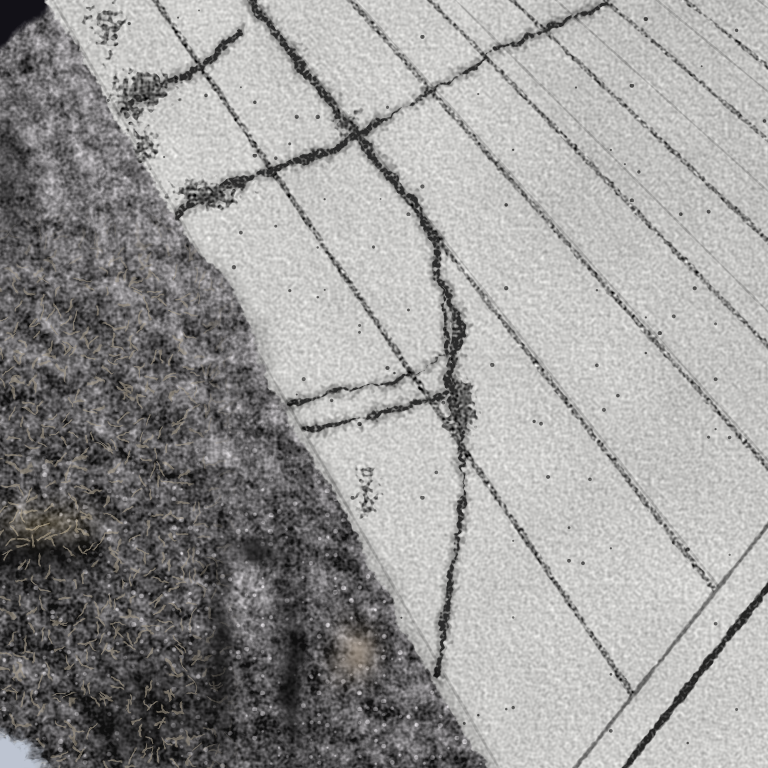
Give the GLSL for this texture, as a WebGL 1 fragment shader.

```glsl
precision highp float;
// Cracked, grooved concrete beside rough dark soil, seen at an angle.
// Grooves share one vanishing point; cracks are warped segment distances,
// and the ground is shaded gradient noise with grit and straw.
uniform vec2 u_resolution;

vec2 hash2(vec2 p) {
  vec3 h = fract(p.xyx * vec3(.1031, .103, .0973));
  h += dot(h, h.yzx + 33.33);
  return fract((h.xx + h.yz) * h.zy) * 2. - 1.;
}

float noise(vec2 p) {
  vec2 i = floor(p), f = fract(p), e = vec2(1, 0);
  vec2 u = f * f * (3. - 2. * f);
  float low = mix(dot(hash2(i), f), dot(hash2(i + e), f - e), u.x);
  float high = mix(dot(hash2(i + e.yx), f - e.yx), dot(hash2(i + 1.), f - 1.), u.x);
  return mix(low, high, u.y);
}

float fbm(vec2 p) {
  float sum = 0., amp = .6;
  for (int i = 0; i < 5; i++) {
    sum += amp * noise(p);
    p = mat2(1.6, 1.2, -1.2, 1.6) * p + 7.3;
    amp *= .58;
  }
  return sum;
}

float segment(vec2 p, vec2 a, vec2 b) {
  vec2 d = b - a;
  return length(p - a - d * clamp(dot(p - a, d) / dot(d, d), 0., 1.));
}

// Distance to a line through four points
float path(vec2 p, vec4 s, vec4 e) {
  return min(min(segment(p, s.xy, s.zw), segment(p, s.zw, e.xy)), segment(p, e.xy, e.zw));
}

float blob(vec2 p, float x, float y, float rx, float ry) {
  vec2 d = (p - vec2(x, y)) / vec2(rx, ry);
  return exp(-dot(d, d));
}

float specks(vec2 p, float share) {
  vec2 h = hash2(floor(p) + 19.);
  float size = .12 + .2 * abs(h.y), d = length(fract(p) - .5 - .25 * h);
  return step(abs(h.x), share) * smoothstep(size + .1, size - .1, d);
}

// Thin strokes at random angles, on turned layers
float straw(vec2 p) {
  float sum = 0.;
  for (int i = 0; i < 4; i++) {
    p = mat2(.8, .6, -.6, .8) * p + 3.7;
    vec2 h = hash2(floor(p)), f = fract(p) - .5 - .15 * h;
    float c = cos(h.x * 3.14), s = sin(h.x * 3.14);
    vec2 r = vec2(f.x * c + f.y * s, f.y * c - f.x * s);
    sum += smoothstep(.07, .02, abs(r.y + r.x * r.x * .3)) * smoothstep(.35, .25, abs(r.x)) * step(0., h.y);
  }
  return min(sum, 1.);
}

vec3 soilColour(vec2 q, float edge) {
  vec2 v = q + .025 * vec2(fbm(q * 16.), fbm(q * 16. + 5.));
  float relief = fbm(v * 24.) - fbm(v * 24. + vec2(.25, -.3));
  float tone = mix(.41, .29, smoothstep(.2, .75, q.y)) + .06 * smoothstep(-.28, -.05, edge);
  tone += .55 * relief + .15 * fbm(q * 8.) + .3 * noise(q * 130.) + .32 * noise(q * 230.);
  tone += .28 * specks(q * 95., .2) * smoothstep(.3, .8, q.y);
  // Hollows and ruts
  float rut = blob(v, .33, .715, .035, .018) + blob(v, .285, .85, .015, .09);
  rut += blob(v, .38, .88, .016, .1) + blob(v, .04, .72, .08, .035);
  rut += .7 * blob(v, .19, .93, .08, .07) + .6 * blob(v, .01, .23, .03, .09);
  tone = tone * (1. - .7 * min(rut, 1.)) + .2 * blob(v, .32, .78, .035, .06);
  vec3 col = max(tone, .06) * vec3(1, .985, 1.);
  // Dry stems, a tan stone and a bright puddle
  float grass = smoothstep(.25, .4, q.y) * smoothstep(.33, .22, q.x);
  col = mix(col, vec3(.64, .6, .53), straw(v * 36.) * grass * .6);
  col += vec3(.12, .1, .05) * blob(v, .06, .68, .05, .025);
  col = mix(col, vec3(.63, .57, .5), .65 * blob(v, .46, .85, .025, .035));
  float puddle = blob(v, .01, .985, .055, .04) * (1. + 1.2 * relief);
  col = mix(col, vec3(.74, .77, .82), smoothstep(.25, .75, puddle));
  // Shaded corner
  return mix(vec3(.07, .065, .09), col, smoothstep(.065, .085, q.x + q.y * 1.2 + .02 * relief));
}

void main() {
  vec2 q = gl_FragCoord.xy / u_resolution;
  q.y = 1. - q.y; // measured downward from the top
  float soft = .0005 + .6 / u_resolution.y;
  float spread = 1. + .806 * q.y, lane = (q.x - .525 * q.y) / spread;
  float grit = noise(q * 150.), fine = noise(q * 230.), rough = fbm(q * 24.);
  float edge = (lane - .0625) * spread * .86 + .017 * rough;
  edge += .01 * blob(q, q.x, .88, 1., .08) - .022 * blob(q, q.x, .39, 1., .065);
  float joint = dot(q - vec2(1, .684), vec2(.783, .622));

  // Concrete tone and grain
  float tone = .798 - .06 * smoothstep(.5, 1., q.x) * (1. - q.y) + .07 * fbm(q * 6.);
  tone += .1 * (noise(q * 110.) - noise(q * 110. + vec2(.3, -.3))) + .2 * fine + .04 * rough;
  tone -= .45 * specks(q * 110., .015);

  // Converging grooves, filled with grit
  vec4 g = abs(lane - vec4(.202, .3255, .456, .56));
  g.xyz = min(g.xyz, abs(lane - vec3(.667, .788, .892)));
  float groove = min(min(g.x, g.y), min(g.z, g.w)) * spread * .74 + .003 * grit + .003 * rough;
  float slab = smoothstep(0., -.004, joint);
  tone = mix(tone, .42 + .9 * fine, smoothstep(.0035 + soft, .0012, groove) * slab * .85);
  float faint = abs(fract((lane - .0625) / .131 + .45) - .5) * .131 * spread;
  tone -= .12 * smoothstep(.002 + soft, .0005, faint + .002 * rough) * slab;

  // Cross joints
  tone -= .38 * smoothstep(.003 + soft, .0008, abs(joint + .002 * grit) + .003 * rough);
  float gap = abs(joint - .05) - .004 + .006 * rough + .003 * grit;
  tone = mix(.14 + .5 * max(fine, 0.), tone, smoothstep(-.001, .001 + soft, gap));

  // Branching cracks
  vec2 w = q + .012 * vec2(noise(q * 38.), noise(q * 38. + 9.)) + .006 * vec2(grit, noise(q * 90.));
  float wide = path(w, vec4(.155, .145, .2, .115), vec4(.26, .09, .31, .04));
  wide = min(wide, path(w, vec4(.23, .28, .3, .24), vec4(.42, .2, .465, .178)));
  wide = min(wide, path(w, vec4(.325, 0, .465, .178), vec4(.53, .255, .565, .31)));
  wide = min(wide, path(w, vec4(.572, .36, .6, .425), vec4(.583, .5, .6, .56)));
  float thin = path(w, vec4(.565, .31, .572, .36), vec4(.585, .47, .603, .59));
  thin = min(thin, path(w, vec4(.603, .59, .602, .67), vec4(.587, .75, .569, .885)));
  thin = min(thin, path(w, vec4(.4, .56, .45, .55), vec4(.49, .54, .595, .51)));
  float hair = path(w, vec4(.38, .525, .45, .505), vec4(.51, .5, .58, .465));
  hair = min(hair, path(w, vec4(.465, .178, .56, .12), vec4(.65, .065, .79, .003)) - .0008);
  float crack = min(min(wide - .0038, thin - .0022), hair - .0008) + .009 * rough + .002 * fine;
  tone -= .2 * smoothstep(.011, 0., crack + .014 * grit);
  tone = mix(.17 + .9 * max(fine, 0.), tone, smoothstep(-.001, .001 + soft, crack));

  // Dirt over chipped places, damp along the edge
  float dirt = blob(q, .6, .53, .025, .033) + .9 * blob(q, .27, .25, .055, .022);
  dirt += .8 * blob(q, .19, .12, .055, .025) + .75 * blob(q, .18, .19, .025, .04);
  dirt += .6 * blob(q, .455, .165, .03, .025) + .5 * blob(q, .48, .64, .025, .045);
  dirt += .5 * blob(q, .59, .43, .017, .05) + .45 * blob(q, .13, .04, .05, .05);
  dirt += (1.3 * rough + grit) * min(dirt * 3., 1.);
  tone = mix(tone, .3 + .7 * fine, .85 * smoothstep(.4, .8, dirt));
  tone -= .11 * smoothstep(.022, 0., edge) * smoothstep(.25, .4, q.y);

  vec3 concrete = tone * vec3(1, .998, .988);
  float cover = smoothstep(-.001 - soft, .001 + soft, edge + .005 * grit);
  gl_FragColor = vec4(clamp(mix(soilColour(q, edge), concrete, cover), 0., 1.), 1);
}
```
